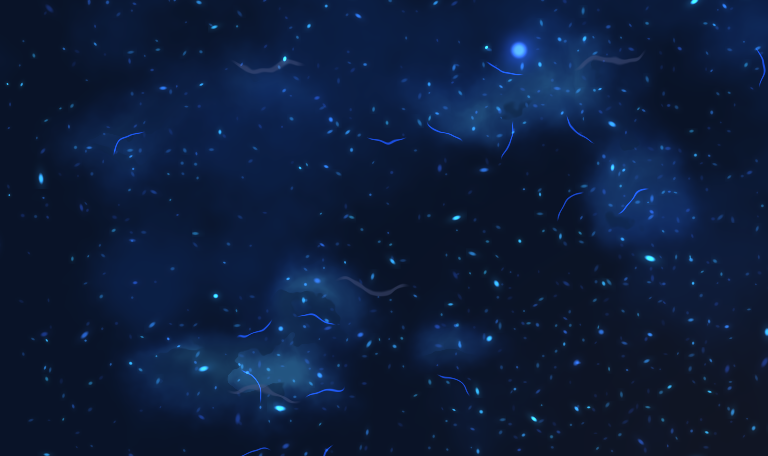
A Shadertoy shader for this texture:

```glsl
// Night sky with drifting blue nebula clouds, pale wisps and scattered glinting stars.

float hash(vec2 p) {
    return fract(sin(dot(p, vec2(127.1, 311.7))) * 43758.5453);
}

float noise(vec2 p) {
    vec2 i = floor(p), f = fract(p);
    f = f * f * (3.0 - 2.0 * f);
    return mix(mix(hash(i), hash(i + vec2(1, 0)), f.x),
               mix(hash(i + vec2(0, 1)), hash(i + vec2(1, 1)), f.x), f.y);
}

float fbm(vec2 p) {
    float sum = 0.0, amp = 0.5;
    for (int i = 0; i < 5; i++) {
        sum += amp * noise(p);
        p = mat2(1.6, 1.2, -1.2, 1.6) * p + 7.3;
        amp *= 0.5;
    }
    return sum;
}

mat2 rotation(float a) {
    return mat2(cos(a), sin(a), -sin(a), cos(a));
}

float puff(vec2 p, vec2 center, vec2 radius) {
    vec2 d = (p - center) / radius;
    return exp(-dot(d, d));
}

// Broad layout of the cloud banks
float cloudMass(vec2 p) {
    return 0.55 * puff(p, vec2(0.28, 0.71), vec2(0.15, 0.11))
         + 0.45 * puff(p, vec2(0.55, 0.82), vec2(0.17, 0.10))
         + 0.75 * puff(p, vec2(1.03, 0.77), vec2(0.14, 0.09))
         + 0.75 * puff(p, vec2(1.25, 0.83), vec2(0.15, 0.10))
         + 0.90 * puff(p, vec2(1.40, 0.60), vec2(0.10, 0.11))
         + 0.80 * puff(p, vec2(0.44, 0.18), vec2(0.14, 0.09))
         + 0.85 * puff(p, vec2(0.72, 0.33), vec2(0.11, 0.10))
         + 0.85 * puff(p, vec2(0.63, 0.14), vec2(0.12, 0.09))
         + 0.75 * puff(p, vec2(1.01, 0.24), vec2(0.09, 0.08))
         + 0.40 * puff(p, vec2(1.68, 0.93), vec2(0.15, 0.10));
}

// One soft, slightly stretched star per cell, denser near clouds and at lower right
vec3 stars(vec2 p, float cell, float radius, float density) {
    vec2 id = floor(p / cell), seed = id + cell * 917.0;
    vec2 mid = (id + 0.5) * cell;
    float keep = density * (0.4 + 0.8 * min(cloudMass(mid), 1.0)
               + 0.6 * puff(mid, vec2(1.4, 0.25), vec2(0.45, 0.4)));
    float tone = hash(seed + 3.1), size = radius * (0.55 + 0.6 * hash(seed + 5.7));
    vec2 jitter = 0.25 + 0.5 * vec2(hash(seed + 1.3), hash(seed + 2.9));
    vec2 d = rotation(6.283 * hash(seed + 8.2)) * (p - (id + jitter) * cell);
    d.x /= 1.0 + 1.2 * hash(seed + 4.4);
    float r = length(d) / size;
    float light = smoothstep(1.1, 0.25, r) + 0.15 * exp(-r * r * 0.35);
    vec3 tint = mix(vec3(0.13, 0.27, 0.72), vec3(0.20, 0.80, 1.0), tone * tone);
    return tint * light * (0.25 + 0.75 * tone) * step(hash(seed + 6.6), keep);
}

// Wavy tapered strand, one per cell, kept only around clouds
float strand(vec2 p, float cell, float halfLength, float width, float tilt) {
    vec2 id = floor(p / cell), seed = id + cell * 531.0;
    vec2 jitter = 0.38 + 0.24 * vec2(hash(seed), hash(seed + 1.7));
    vec2 d = rotation(tilt * (hash(seed + 2.3) - 0.5)) * (p - (id + jitter) * cell);
    float phase = 6.283 * hash(seed + 3.9);
    d.y += 0.011 * sin(d.x * 45.0 + phase) + 0.012 * (noise(d * 40.0 + seed) - 0.5);
    float taper = max(1.0 - abs(d.x) / halfLength, 0.0);
    float w = width * sqrt(taper) * (0.4 + 0.8 * noise(vec2(d.x * 60.0, phase)));
    float line = smoothstep(w + 0.002, w * 0.4, abs(d.y)) * smoothstep(0.0, 0.3, taper);
    float near = smoothstep(0.15, 0.5, cloudMass((id + 0.5) * cell));
    return line * step(hash(seed + 7.1), 0.75 * near);
}

void mainImage(out vec4 fragColor, in vec2 fragCoord) {
    vec2 p = fragCoord / iResolution.y;

    // Dark sky: bluer at left, greyer at lower right
    float haze = fbm(p * 2.6 + 4.0);
    vec3 col = mix(vec3(0.035, 0.075, 0.155), vec3(0.045, 0.12, 0.27),
                   smoothstep(0.42, 0.75, haze + 0.12 * exp(-p.x * 4.0)));
    col = mix(col, vec3(0.075, 0.085, 0.13), 0.7 * puff(p, vec2(1.68, 0.0), vec2(0.6, 0.45)));

    // Billowing clouds with a wide blue skirt and teal cores
    vec2 warp = vec2(fbm(p * 6.0), fbm(p * 6.0 + 31.0)) - 0.48;
    float mass = cloudMass(p + 0.16 * warp);
    float texture1 = fbm(p * 9.0 + 2.0 * warp);
    float body = mass * (0.35 + 1.1 * texture1);
    col += vec3(0.010, 0.045, 0.13) * smoothstep(0.05, 0.6, mass);
    col = mix(col, vec3(0.13, 0.31, 0.50), 0.75 * smoothstep(0.15, 1.05, body));
    col += vec3(0.03, 0.07, 0.06) * smoothstep(0.6, 1.1, body);

    // Dark rifts cut through the clouds
    float rift = smoothstep(0.60, 0.65, noise(p * vec2(8.0, 22.0) + 5.0 * warp + 12.0));
    col = mix(col, vec3(0.045, 0.12, 0.22), 0.45 * rift * smoothstep(0.3, 0.7, mass));

    // Pale ribbons and thin electric threads
    col = mix(col, vec3(0.32, 0.36, 0.53), 0.42 * strand(p, 0.24, 0.085, 0.009, 1.0));
    col += vec3(0.06, 0.20, 0.65) * strand(p + 0.07, 0.14, 0.045, 0.0015, 6.283);

    // Star layers, from dim dust to bright glints
    col += 0.40 * stars(p, 0.030, 0.0042, 0.50);
    col += 0.75 * stars(p + 0.013, 0.047, 0.0045, 0.42);
    col += 1.25 * stars(p + 0.031, 0.088, 0.0062, 0.40);

    // Single violet-blue beacon
    float glow = length(p - vec2(1.138, 0.89));
    col += vec3(0.25, 0.45, 0.85) * smoothstep(0.022, 0.006, glow)
         + vec3(0.06, 0.14, 0.40) * exp(-glow * glow * 900.0);

    fragColor = vec4(min(col, 1.0), 1.0);
}
```
